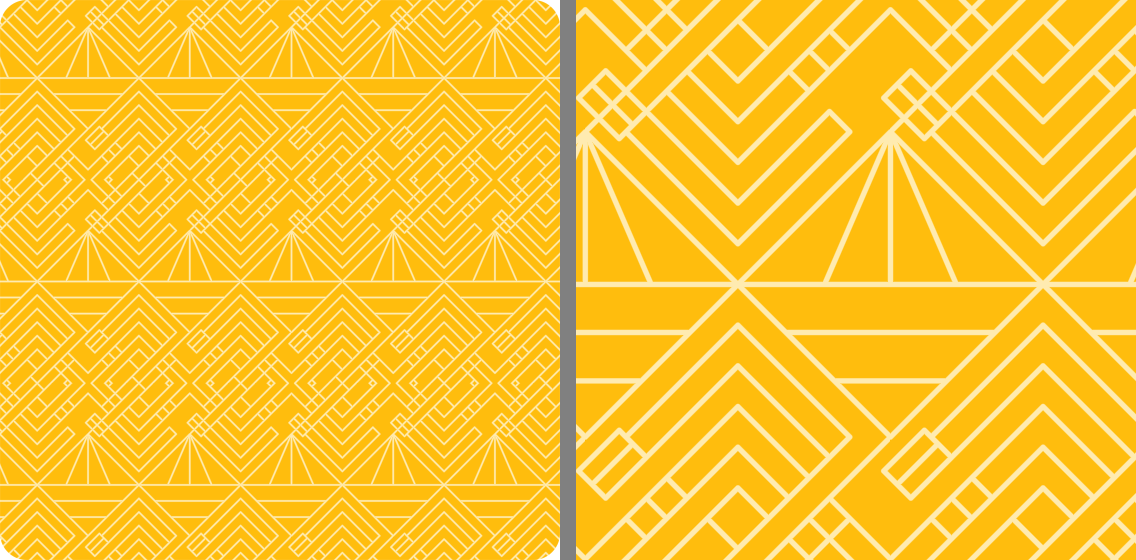
Left, the full canvas; right, a detail of the centre.
This pattern is drawn by a WebGL 1 fragment shader. Its source:

```glsl
precision mediump float;
uniform vec2 u_resolution;

const vec3 GOLD = vec3(1.0, 0.74, 0.05);
const vec3 CREAM = vec3(1.0, 0.92, 0.69);
const vec3 PAPER = vec3(1.0);
const float SPACING = 0.02422;               // chevron spacing on the canvas
const vec2 CENTRE = vec2(0.0664, 0.679);     // centre of one diamond
const float R = 7.5;                         // diamond radius, in spacings
const float HALF_WIDTH = 0.066;              // stroke half width, in spacings
const float CORNER = 0.048;                  // canvas corner radius

// Distance to a segment along x, at height y, from lo to hi.
float bar(vec2 p, float y, float lo, float hi) {
  return length(vec2(max(max(lo - p.x, p.x - hi), 0.0), p.y - y));
}

float ray(vec2 p, vec2 tip) {
  return length(p - tip * clamp(dot(p, tip) / dot(tip, tip), 0.0, 1.0));
}

// Woven upper half of a diamond; rising and falling are diagonal axes.
float weave(vec2 rising) {
  vec2 falling = rising.yx;
  float d = min(bar(falling, R, 0.0, R), bar(rising, R, 0.0, R));

  // Nested chevrons
  for (int i = 1; i <= 5; i++) {
    float k = R - float(i);
    float reach = i < 3 ? 1.0 : (i == 3 ? -3.0 : -k);
    d = min(d, bar(falling, k, 1.0, k));
    d = min(d, bar(rising, k, reach, k));
    if (i > 2) d = min(d, bar(falling, k, reach, 0.0));
  }

  // Long rising band and the crossing at the centre
  d = min(d, bar(rising, 0.0, 0.0, R));
  d = min(d, bar(rising, 1.0, -1.0, 6.5));
  d = min(d, bar(rising, -1.0, 1.0, 4.5));
  d = min(d, bar(falling, 0.0, 0.0, 1.0));

  // Closed ends and ladder rungs
  d = min(d, bar(falling, 1.0, 5.5, 6.5));
  d = min(d, bar(falling, 1.0, 1.0, 2.5));
  for (int i = -1; i <= 1; i++) {
    d = min(d, bar(falling, float(i), 3.5, 4.5));
  }

  // Small hooks beside the centre
  vec2 hook = abs(abs(rising) - 2.25);
  if (rising.x * rising.y < 0.0) {
    d = min(d, length(vec2(max(hook.x, hook.y) - 0.25, 0.0)));
  }
  return d * 0.7071;
}

// Fans, level stripes and short bars where two diamonds meet.
float junction(vec2 p) {
  vec2 t = vec2(mod(p.x, R) - 0.5 * R, abs(p.y) - 0.5 * R);
  float side = abs(t.x);
  float d = abs(abs(p.y) - R);
  if (t.y > 0.0) {
    if (p.y < 0.0) {
      d = min(d, side);
      d = min(d, ray(vec2(side, t.y), vec2(1.62, 0.5 * R)));
    } else {
      d = min(d, bar(t, 2.57, -2.57, 2.57));
      d = min(d, bar(t, 1.38, -1.38, 1.38));
    }
  }
  vec2 q = vec2(t.x + t.y, t.y - t.x);
  for (int i = 1; i <= 3; i++) {
    d = min(d, bar(q, -0.667 * float(i), -1.0, 1.0) * 0.7071);
  }
  float rails = min(bar(q.yx, 1.0, -2.0, -0.667), bar(q.yx, -1.0, -2.0, -0.667));
  return min(d, rails * 0.7071);
}

void main() {
  float size = min(u_resolution.x, u_resolution.y);
  vec2 uv = gl_FragCoord.xy / size;
  vec2 p = (uv - CENTRE) / SPACING;
  vec2 period = vec2(R, 2.0 * R);
  p = mod(p + 0.5 * period, period) - 0.5 * period;

  // Lower half is the upper half turned around
  vec2 h = p.y < 0.0 ? -p : p;
  float d = min(weave(vec2(h.x + h.y, h.y - h.x)), junction(p));
  float blur = 0.8 / (size * SPACING);
  float ink = 1.0 - smoothstep(HALF_WIDTH - blur, HALF_WIDTH + blur, d);
  vec3 colour = mix(GOLD, CREAM, ink);

  // Rounded canvas corners
  vec2 extent = 0.5 * u_resolution / size;
  vec2 edge = max(abs(uv - extent) - extent + CORNER, 0.0);
  float outside = smoothstep(-0.7, 0.7, (length(edge) - CORNER) * size);
  gl_FragColor = vec4(mix(colour, PAPER, outside), 1.0);
}
```
